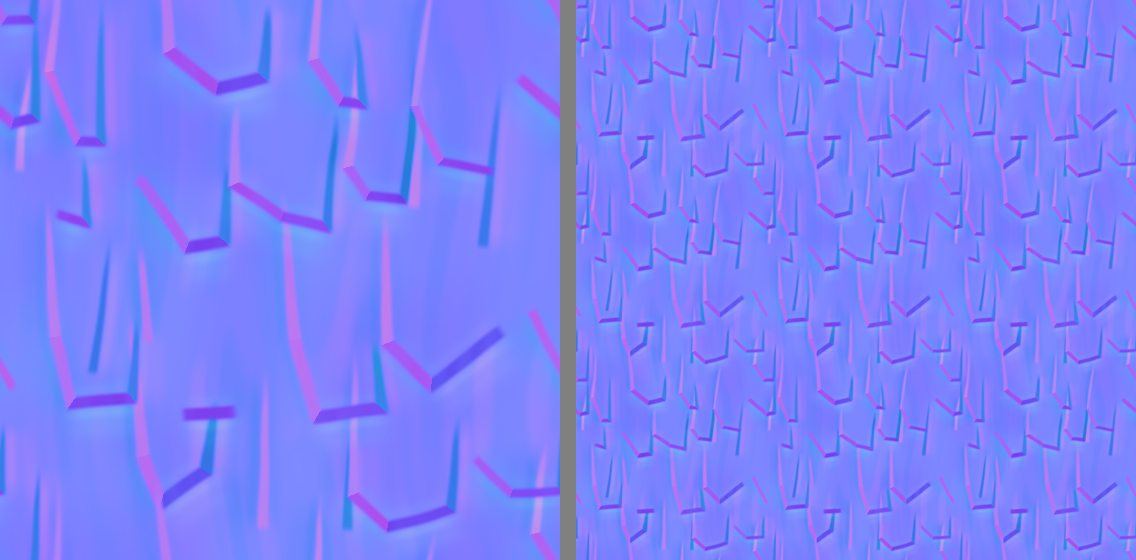
Left, the tile; right, the same tile 3 across and 3 down.
Give the GLSL for this texture map, as a three.js fragment shader.

```glsl
// Tiling normal map of carved bark: hooked ledges with soft rims over faint upright grain.
varying vec2 vUv;

float hash(vec2 p) {
  return fract(sin(dot(p, vec2(127.1, 311.7))) * 43758.5453);
}

// Value noise that wraps after a whole number of cells.
float noise(vec2 uv, vec2 cells) {
  vec2 p = uv * cells;
  vec2 i = floor(p);
  vec2 f = p - i;
  f = f * f * f * (f * (f * 6.0 - 15.0) + 10.0);
  vec2 lo = mod(i, cells);
  vec2 hi = mod(i + 1.0, cells);
  return mix(mix(hash(lo), hash(vec2(hi.x, lo.y)), f.x),
             mix(hash(vec2(lo.x, hi.y)), hash(hi), f.x), f.y);
}

float bell(float x, float spread) {
  return exp(-x * x / (spread * spread));
}

// Adds one ledge: down the left wall, along a slant and a base, up the right wall.
void addLedge(inout vec2 slope, vec2 p, float id, float grain) {
  vec4 r = vec4(hash(vec2(id, 1.3)), hash(vec2(id, 2.7)), hash(vec2(id, 4.1)), hash(vec2(id, 5.9)));
  vec4 u = vec4(hash(vec2(id, 7.3)), hash(vec2(id, 8.7)), hash(vec2(id, 9.1)), hash(vec2(id, 11.9)));
  vec2 left = (0.09 + 0.2 * r.x) * vec2(0.3 * u.w - 0.17, -1.0);
  vec2 slant = vec2(0.03 + 0.06 * r.y, -0.05 - 0.09 * r.z);
  vec2 base = (0.04 + 0.11 * r.w * r.w) * vec2(1.0, mix(-0.25, 0.8, u.x));
  vec2 right = (0.12 + 0.27 * u.z * u.z) * vec2(0.3 * u.y - 0.13, 1.0);

  vec2 start = -left;
  vec2 rims = vec2(0.0);
  vec2 facing = vec2(0.0);
  float nearest = 9.0;
  float face = 0.0;

  // Rims add up; the face comes from the nearest part, which mitres the corners.
  for (int i = 0; i < 4; i++) {
    vec2 run = i == 0 ? left : i == 1 ? slant : i == 2 ? base : right;
    float len = length(run);
    vec2 dir = run / len;
    vec2 n = vec2(-dir.y, dir.x);
    vec2 q = p - start;
    start += run;
    float pick = hash(vec2(id, 20.0 + float(i)));
    if (pick < 0.14) continue;

    float along = dot(q, dir);
    float side = dot(q, n);
    float t = clamp(along, 0.0, len);
    float taper = i == 0 ? t / len : i == 3 ? 1.0 - t / len : 1.0;
    float fade = smoothstep(0.0, 0.35, taper);
    float width = (0.008 + 0.004 * u.w) * mix(0.4, 1.0, taper);
    vec2 tilt = n * (0.36 + 0.12 * pick + (i == 3 ? 0.1 : 0.0));

    float ends = smoothstep(-0.03, 0.03, along) * smoothstep(-0.03, 0.03, len - along);
    float rim = 0.46 * bell(side + width + 0.01, 0.011) + 0.22 * bell(side + width + 0.034, 0.02);
    rims -= tilt * fade * ends * (rim + 0.14 * bell(side - width - 0.01, 0.011));

    float key = length(q - dir * t) - 0.02 * abs(side);
    if (key < nearest) {
      nearest = key;
      facing = tilt;
      face = fade * (1.0 - smoothstep(width - 0.005, width + 0.004, abs(side)))
           * (1.0 - smoothstep(0.0, 0.016, abs(along - t)));
    }
  }
  slope = mix(slope + rims, facing * (0.86 + 0.28 * grain), face);
}

void main() {
  // Gentle bends keep the strokes from being ruler straight.
  vec2 p = vUv;
  p.x += 0.016 * (noise(vUv, vec2(6.0, 5.0)) - 0.5) + 0.004 * (noise(vUv, vec2(17.0, 13.0)) - 0.5);
  p.y += 0.014 * (noise(vUv + 0.37, vec2(7.0, 6.0)) - 0.5);

  // Upright grain, stronger in patches.
  vec2 g = vUv + vec2(0.025 * sin(6.28318 * vUv.y) + 0.02 * noise(vUv, vec2(4.0)), 0.0);
  float fine = noise(g, vec2(48.0, 5.0));
  float broad = noise(g + 0.21, vec2(20.0, 4.0));
  float patchy = smoothstep(0.3, 0.8, noise(vUv + 0.6, vec2(5.0, 3.0)));
  vec2 slope = vec2(-0.02, -0.015);
  slope.x += (fine - 0.5) * (0.03 + 0.1 * patchy);
  slope.x += 0.16 * smoothstep(0.72, 0.95, broad) - 0.1 * (1.0 - smoothstep(0.05, 0.25, broad));
  slope.y += 0.14 * (noise(g + 0.43, vec2(8.0, 5.0)) - 0.5);

  // Ledges scattered over a staggered grid, each wrapped around the tile.
  for (int k = 0; k < 20; k++) {
    float id = float(k);
    float row = floor(id / 5.0);
    vec2 jitter = vec2(hash(vec2(id, 31.0)), hash(vec2(id, 37.0))) - 0.5;
    vec2 centre = vec2(mod(id, 5.0) + 0.5 * mod(row, 2.0), row + 0.5) + 0.7 * jitter;
    addLedge(slope, fract(p - centre / vec2(5.0, 4.0) + 0.5) - 0.5, id, fine);
  }

  // Pack the normal with green pointing down.
  slope *= min(1.0, 0.7 / max(length(slope), 0.001));
  vec3 normal = vec3(slope.x, -slope.y, sqrt(1.0 - dot(slope, slope)));
  gl_FragColor = vec4(0.5 + 0.5 * normal, 1.0);
}
```
